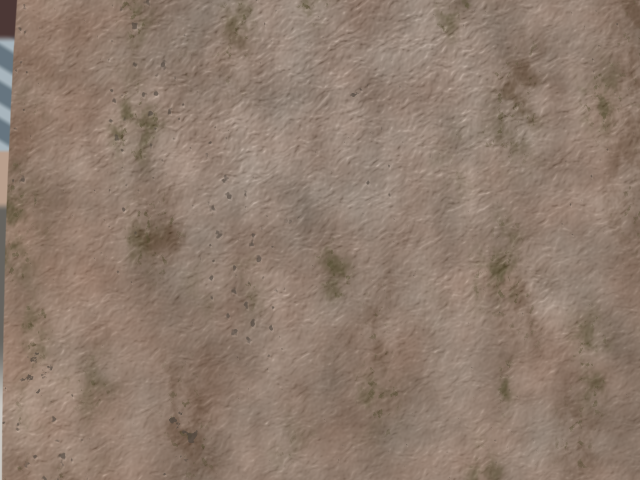
Reproduce this texture procedurally as a WebGL 1 fragment shader.

```glsl
precision highp float;
// Weathered plaster wall: mottled pink-brown, rough relief, moss stains, chips.
uniform vec2 u_resolution;

const vec3 PLASTER = vec3(0.568, 0.490, 0.436);
const vec3 ROSY    = vec3(0.580, 0.478, 0.412);
const vec3 PALE    = vec3(0.600, 0.545, 0.505);
const vec3 MOSS    = vec3(0.345, 0.315, 0.215);
const vec3 RUST    = vec3(0.385, 0.300, 0.235);
const vec3 CHIP    = vec3(0.310, 0.275, 0.245);

vec2 hash2(vec2 p) {
  vec3 q = fract(p.xyx * vec3(0.1031, 0.1030, 0.0973));
  q += dot(q, q.yzx + 33.33);
  return fract((q.xx + q.yz) * q.zy);
}

float cornerSlope(vec2 cell, vec2 offset) {
  float angle = 6.2832 * hash2(cell).x;
  return dot(vec2(cos(angle), sin(angle)), offset);
}

float gradientNoise(vec2 p) {
  vec2 i = floor(p), f = fract(p);
  vec2 u = f * f * f * (f * (f * 6.0 - 15.0) + 10.0);
  vec2 e = vec2(1.0, 0.0);
  return mix(mix(cornerSlope(i, f), cornerSlope(i + e, f - e), u.x),
             mix(cornerSlope(i + e.yx, f - e.yx), cornerSlope(i + e.xx, f - e.xx), u.x), u.y);
}

float fbm(vec2 p) {
  float sum = 0.0, amp = 0.5;
  for (int k = 0; k < 4; k++) {
    sum += amp * gradientNoise(p);
    p = mat2(1.6, 1.2, -1.2, 1.6) * p + 17.3;
    amp *= 0.5;
  }
  return sum;
}

// Soft blobs of random strength, one per cell; radius is in cell units.
float scatterBlobs(vec2 p, vec2 cellSize, vec2 radius, float density, float seed) {
  vec2 q = p / cellSize, home = floor(q);
  float sum = 0.0;
  for (int y = -1; y <= 1; y++) {
    for (int x = -1; x <= 1; x++) {
      vec2 cell = home + vec2(float(x), float(y));
      vec2 look = hash2(cell + seed + 51.0);
      vec2 d = (q - cell - hash2(cell + seed)) / (radius * (0.6 + 0.8 * look.y));
      sum += smoothstep(1.0 - density, 1.0, look.x) * exp(-dot(d, d));
    }
  }
  return min(sum, 1.0);
}

// Signed distance to small ragged pits, clustered by low-frequency noise.
float chipDistance(vec2 p, float cellSize, float maxRadius, float seed) {
  vec2 home = floor(p / cellSize);
  float ragged = 0.006 * gradientNoise(p * 130.0 + seed);
  float nearest = 1.0;
  for (int y = -1; y <= 1; y++) {
    for (int x = -1; x <= 1; x++) {
      vec2 cell = home + vec2(float(x), float(y));
      vec2 centre = (cell + hash2(cell + seed)) * cellSize;
      float cluster = smoothstep(-0.1, 0.35, gradientNoise(centre * vec2(5.0, 2.2) + seed));
      cluster *= 1.0 - 0.5 * smoothstep(0.5, 0.85, centre.x);
      float size = maxRadius * cluster * hash2(cell + seed + 29.0).x - 0.002;
      nearest = min(nearest, length((p - centre) * vec2(1.0, 0.8)) + ragged - size);
    }
  }
  return nearest;
}

// Short wrinkles rising to the right.
float wrinkleHeight(vec2 p) {
  vec2 q = mat2(0.85, -0.52, 0.52, 0.85) * p;
  q += 0.008 * gradientNoise(p * 24.0);
  return gradientNoise(q * vec2(50.0, 72.0)) + 0.5 * gradientNoise(q * vec2(110.0, 140.0) + 9.0);
}

// Slim view past the wall: railing above, pale ground below.
vec3 backdrop(vec2 p) {
  float rail = smoothstep(0.2, 0.4, abs(fract(p.y * 13.0 + p.x * 8.0) - 0.5));
  vec3 c = mix(vec3(0.80, 0.79, 0.77), vec3(0.40, 0.39, 0.37), smoothstep(0.14, 0.3, p.y));
  c = mix(c, vec3(0.72, 0.62, 0.55), smoothstep(0.56, 0.58, p.y));
  c = mix(c, mix(vec3(0.40, 0.46, 0.50), vec3(0.66, 0.71, 0.74), rail), smoothstep(0.68, 0.69, p.y));
  return mix(c, vec3(0.30, 0.22, 0.21), smoothstep(0.91, 0.93, p.y));
}

void main() {
  vec2 p = gl_FragCoord.xy / u_resolution.y;
  float right = u_resolution.x / u_resolution.y;
  float cloud = fbm(p * 3.6 + 4.0);
  float streak = fbm(p * vec2(11.0, 2.5) + 31.0);
  float mottle = fbm(p * 13.0 + 70.0);

  // Broad tints
  float side = 1.0 - smoothstep(0.1, 0.34, p.x + 0.2 * cloud);
  vec3 color = mix(PLASTER, ROSY, 0.75 * side);
  vec2 fromGlow = (p - vec2(0.7, 0.85)) * vec2(1.8, 2.2);
  float glow = exp(-dot(fromGlow, fromGlow));
  color = mix(color, PALE, 0.5 * glow);
  color += 0.13 * cloud + 0.12 * streak + 0.12 * mottle;
  color += vec3(0.035, -0.015, -0.03) * fbm(p * 6.0 + 90.0);

  // Moss and rust stains, drawn out downwards
  vec2 warped = p + 0.09 * vec2(mottle, cloud);
  float breakup = smoothstep(-0.13, 0.19, fbm(p * vec2(24.0, 17.0) + 12.0));
  float moss = scatterBlobs(warped, vec2(0.17, 0.20), vec2(0.19, 0.34), 0.7, 3.0);
  float rust = scatterBlobs(warped, vec2(0.20, 0.26), vec2(0.17, 0.36), 0.6, 47.0);
  float edgeRust = smoothstep(right - 0.07, right - 0.02, p.x + 0.12 * streak) * smoothstep(0.1, 0.9, p.y);
  color = mix(color, MOSS, 0.82 * moss * (0.15 + 0.85 * breakup));
  color = mix(color, RUST, 0.65 * max(rust, edgeRust) * (0.25 + 0.75 * breakup));
  float speck = smoothstep(0.12, 0.3, fbm(p * vec2(60.0, 48.0) + 33.0));
  color = mix(color, MOSS, 0.55 * speck * smoothstep(0.05, 0.5, moss + 0.5 * rust));

  // Lit relief and fine grain
  float slope = wrinkleHeight(p) - wrinkleHeight(p + vec2(-0.0022, 0.0030));
  float rough = 0.55 + 0.45 * glow + 0.8 * max(cloud, 0.0);
  color += 0.12 * rough * slope * (0.55 + 1.6 * abs(slope));
  color += 0.014 * gradientNoise(p * 150.0);

  // Chips with a pale lower lip, and larger flakes
  float chip = chipDistance(p, 0.036, 0.0085, 7.0);
  float lip = chipDistance(p + vec2(-0.002, 0.004), 0.036, 0.0085, 7.0);
  color += 0.05 * (1.0 - smoothstep(-0.002, 0.002, lip));
  color = mix(color, CHIP, 0.65 * (1.0 - smoothstep(-0.003, 0.002, chip)));
  float flakeZone = scatterBlobs(p, vec2(0.24, 0.32), vec2(0.13, 0.15), 0.5, 19.0);
  float flake = smoothstep(0.16, 0.26, fbm(p * 36.0 + 5.0) + 0.2 * flakeZone - 0.1);
  color = mix(color, CHIP, 0.7 * flake * smoothstep(0.1, 0.5, flakeZone));

  // Left border of the wall
  float border = 0.004 + 0.032 * p.y * p.y + 0.004 * streak;
  color = mix(backdrop(p), color, smoothstep(border - 0.002, border + 0.002, p.x));
  gl_FragColor = vec4(clamp(color, 0.0, 1.0), 1.0);
}
```
